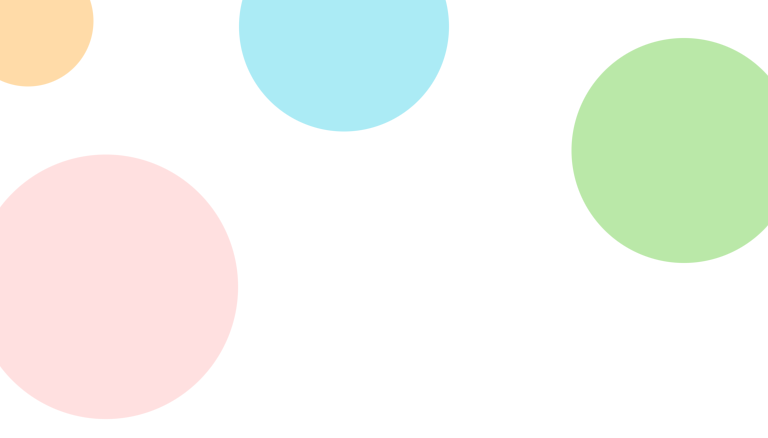
Write a Shadertoy shader that draws this background.

```glsl
const vec3 WHITE = vec3(1.0);
const vec3 PINK = vec3(1.0, 0.88, 0.88);
const vec3 GREEN = vec3(0.73, 0.91, 0.66);
const vec3 SKY = vec3(0.67, 0.92, 0.96);
const vec3 APRICOT = vec3(1.0, 0.86, 0.66);

// Signed distance to a circle
float circleDistance(vec2 point, vec2 center, float radius) {
    return length(point - center) - radius;
}

// Lay a smooth-edged disc over the base colour
vec3 paintDisc(vec3 base, vec3 color, vec2 point, vec2 center, float radius, float pixel) {
    float edge = circleDistance(point, center, radius);
    float coverage = 1.0 - smoothstep(-0.75 * pixel, 0.75 * pixel, edge);
    return mix(base, color, coverage);
}

void mainImage(out vec4 fragColor, in vec2 fragCoord) {
    // Canvas height is one unit
    float pixel = 1.0 / iResolution.y;
    vec2 point = fragCoord * pixel;
    point.x += 0.5 * (512.0 / 292.0 - iResolution.x * pixel);

    // Flat discs on a plain ground
    vec3 color = WHITE;
    color = paintDisc(color, PINK, point, vec2(0.2416, 0.3452), 0.3020, pixel);
    color = paintDisc(color, GREEN, point, vec2(1.5616, 0.6564), 0.2568, pixel);
    color = paintDisc(color, SKY, point, vec2(0.7854, 0.9395), 0.2397, pixel);
    color = paintDisc(color, APRICOT, point, vec2(0.0639, 0.9521), 0.1495, pixel);

    fragColor = vec4(color, 1.0);
}
```
